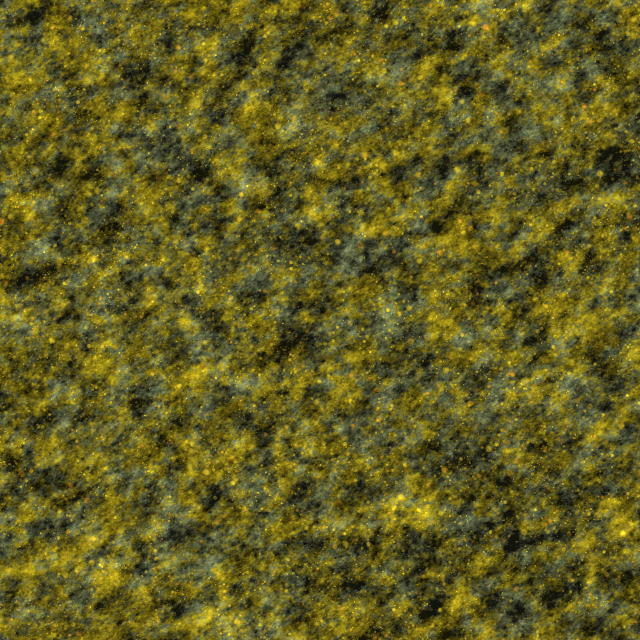
Reproduce this texture procedurally as a three.js fragment shader.

```glsl
// Mossy ground: fine olive and grey-green mottling under slanted soft relief,
// strewn with clustered round yellow and orange grains.
// Jittered cells supply both the layered cloud noise and the grains.
varying vec2 vUv;

vec3 hash3(vec2 p) {
  vec3 q = fract(p.xyx * vec3(0.1031, 0.1030, 0.0973));
  q += dot(q, q.yxz + 33.33);
  return fract((q.xxy + q.yzz) * q.zyx);
}

// Cellular noise: soft bright and dark blobs around jittered cell points.
float blobNoise(vec2 p) {
  vec2 cell = floor(p);
  float sum = 0.0;
  for (int y = -1; y <= 1; y++) {
    for (int x = -1; x <= 1; x++) {
      vec2 id = cell + vec2(float(x), float(y));
      vec3 h = hash3(id);
      vec2 d = id + h.xy - p;
      float w = max(0.0, 1.0 - dot(d, d));
      sum += (h.z * 2.0 - 1.0) * w * w * w;
    }
  }
  return sum;
}

float layeredNoise(vec2 p) {
  float sum = 0.0;
  float amplitude = 0.38;
  for (int i = 0; i < 5; i++) {
    sum += amplitude * blobNoise(p);
    p = p * 1.93 + vec2(17.3, 41.7);
    amplitude *= 0.87;
  }
  return sum;
}

mat2 rotation(float angle) {
  float c = cos(angle);
  float s = sin(angle);
  return mat2(c, -s, s, c);
}

// One layer of round grains: rgb is the colour, a the coverage.
vec4 grains(vec2 uv, float frequency, float angle) {
  vec2 p = rotation(angle) * uv * frequency + 200.0;
  vec2 id = floor(p);
  vec3 place = hash3(id);
  vec3 look = hash3(id + 71.0);

  float radius = mix(0.18, 0.44, look.x * look.x);
  vec2 centre = 0.5 + (place.xy - 0.5) * (1.0 - 2.0 * radius);
  float r = length(p - id - centre) / radius;

  // Grains gather in loose clusters.
  float cluster = blobNoise((id + 0.5) / frequency * 17.0 + 9.0);
  float present = step(place.z, 0.13 + 0.26 * cluster);
  float cover = present * (1.0 - smoothstep(0.5, 1.0, r));

  vec3 orange = vec3(0.72, 0.50, 0.12);
  vec3 yellow = vec3(0.82, 0.72, 0.14);
  vec3 color = mix(orange, yellow, smoothstep(0.05, 0.6, look.y));
  return vec4(color * (1.08 - 0.25 * r), cover * mix(0.25, 0.95, look.z));
}

void main() {
  // Stretch the ground slightly along a slope rising to the right.
  vec2 slope = rotation(0.55) * vUv * vec2(0.8, 1.08) + 3.0;

  // Relief from shaded hollows to lit tufts
  float relief = layeredNoise(slope * 31.0) + 0.04 * blobNoise(slope * 8.0 + 30.0);
  float light = clamp(0.91 + 1.1 * relief, 0.2, 2.0);

  // Mottled ground colour, yellower where lit
  float broad = blobNoise(slope * 6.0);
  float hue = layeredNoise(slope * 32.0 + 60.0) + 0.09 * broad + 0.2 * relief;
  vec3 greyGreen = vec3(0.35, 0.375, 0.255);
  vec3 olive = vec3(0.46, 0.41, 0.07);
  vec3 color = mix(greyGreen, olive, smoothstep(-0.42, 0.36, hue)) * light;

  // Grains, from large to tiny
  for (int i = 0; i < 3; i++) {
    float layer = float(i);
    vec4 grain = grains(vUv, 64.0 * pow(1.65, layer), 0.4 + layer * 1.1);
    color = mix(color, grain.rgb * mix(1.0, light, 0.6), grain.a);
  }

  gl_FragColor = vec4(color, 1.0);
}
```
